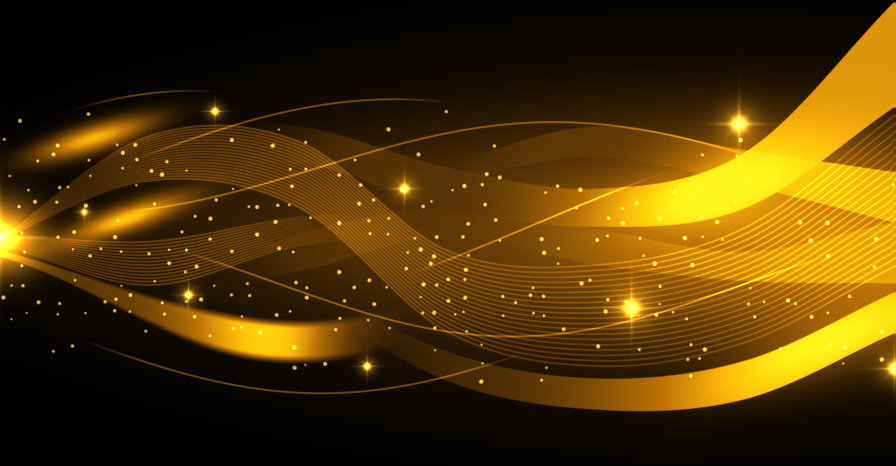
A Shadertoy shader for this background:

```glsl
// Golden ribbons, fine line meshes, glitter and star glints sweeping across black.

float hash(vec2 p) {
    vec3 q = fract(p.xyx * vec3(0.1031, 0.1030, 0.0973));
    q += dot(q, q.yzx + 33.33);
    return fract((q.x + q.y) * q.z);
}

// Smooth curve through seven evenly spaced heights
float curve(float x, float h[7]) {
    float t = clamp(x / 0.32, 0.0, 6.0);
    int i = min(int(t), 5);
    float f = t - float(i), b = h[i], c = h[i + 1];
    float a = i > 0 ? h[i - 1] : 2.0 * b - c;
    float d = i < 5 ? h[i + 2] : 2.0 * c - b;
    return b + 0.5 * f * (c - a + f * (2.0 * a - 5.0 * b + 4.0 * c - d + f * (3.0 * (b - c) + d - a)));
}

// Approximate signed distance above a curve
float above(vec2 p, float h[7]) {
    float y = curve(p.x, h);
    float slope = (curve(p.x + 0.005, h) - curve(p.x - 0.005, h)) / 0.01;
    return (p.y - y) / sqrt(1.0 + slope * slope);
}

// Distances inside a ribbon: x from its lower edge, y from its upper edge
vec2 ribbon(vec2 p, float top[7], float bottom[7]) {
    return vec2(above(p, bottom), -above(p, top));
}

float inside(vec2 r, float soft) {
    return smoothstep(-soft, soft, min(r.x, r.y));
}

float mesh(vec2 r, float count, float soft) {
    float width = max(r.x + r.y, 0.001);
    float gap = width / count;
    float d = abs(fract(r.x / gap) - 0.5) * gap;
    float line = 1.0 - smoothstep(0.0004, 0.0012 + soft, d);
    return inside(r, soft) * mix(0.35, line, smoothstep(1.2, 2.4, gap / soft));
}

float span(float x, float from, float to) {
    return smoothstep(from, from + 0.2, x) * (1.0 - smoothstep(to - 0.2, to, x));
}

// Thin cosine thread; wave holds middle, amplitude, crest and frequency
float thread(vec2 p, vec4 wave, float from, float to, float soft) {
    float phase = (p.x - wave.z) * wave.w;
    float slope = wave.y * wave.w * sin(phase);
    float d = abs(p.y - wave.x - wave.y * cos(phase)) / sqrt(1.0 + slope * slope);
    return (1.0 - smoothstep(0.0005, 0.0015 + soft, d)) * span(p.x, from, to);
}

// Tilted soft ellipse
float glow(vec2 p, vec2 center, vec2 size, float tilt) {
    p -= center;
    p = vec2(p.x + tilt * p.y, p.y - tilt * p.x) / sqrt(1.0 + tilt * tilt) / size;
    return exp(-dot(p, p));
}

float glint(vec2 p, float size) {
    p = abs(p) / size;
    vec2 q = vec2(p.x + p.y, abs(p.x - p.y));
    return 1.6 * exp(-dot(p, p) * 45.0) + 0.35 * exp(-dot(p, p) * 5.0)
        + exp(-p.x * 35.0 - p.y * 3.5) + exp(-p.y * 35.0 - p.x * 3.5)
        + 0.4 * exp(-q.y * 30.0 - q.x * 4.0);
}

void mainImage(out vec4 fragColor, in vec2 fragCoord) {
    vec2 p = fragCoord / iResolution.xy * vec2(1.925, 1.0);
    float x = p.x, soft = 1.0 / iResolution.y;

    // Warm haze
    float light = 0.48 * glow(p, vec2(1.5, 0.5), vec2(0.75, 0.27), 0.0)
        + 0.45 * glow(p, vec2(1.92, 0.47), vec2(0.42, 0.2), 0.0)
        + 0.12 * glow(p, vec2(0.6, 0.5), vec2(0.5, 0.2), 0.0);

    // Broad translucent ribbons
    vec2 arch = ribbon(p, float[7](0.5, 0.5, 0.56, 0.648, 0.729, 0.678, 0.631),
                          float[7](0.5, 0.5, 0.55, 0.61, 0.663, 0.603, 0.523));
    light = mix(light, 0.4 + 0.65 * smoothstep(1.3, 1.85, x), 0.75 * inside(arch, soft) * smoothstep(0.95, 1.2, x));
    vec2 middle = ribbon(p, float[7](0.45, 0.37, 0.497, 0.553, 0.508, 0.46, 0.523),
                            float[7](0.43, 0.36, 0.417, 0.492, 0.432, 0.397, 0.392));
    light = mix(light, 0.36 + 0.58 * smoothstep(0.9, 1.8, x), 0.75 * inside(middle, soft) * smoothstep(0.5, 0.75, x));
    vec2 lower = ribbon(p, float[7](0.7, 0.6, 0.41, 0.246, 0.188, 0.226, 0.372),
                           float[7](0.69, 0.58, 0.37, 0.183, 0.121, 0.143, 0.284));
    light = mix(light, 0.3 + 0.75 * smoothstep(1.0, 1.7, x), 0.9 * inside(lower, soft) * smoothstep(0.7, 1.05, x));
    light += 0.25 * glow(p, vec2(1.76, 0.26), vec2(0.25, 0.07), 0.4);
    vec2 upper = ribbon(p, float[7](0.497, 0.72, 0.729, 0.641, 0.595, 0.673, 0.995),
                           float[7](0.485, 0.6, 0.648, 0.553, 0.513, 0.553, 0.769));
    light = mix(light, 0.34 + 0.62 * smoothstep(0.95, 1.5, x), 0.9 * inside(upper, soft) * smoothstep(0.5, 0.85, x));
    light += 0.35 * glow(p, vec2(1.54, 0.59), vec2(0.26, 0.09), 0.3);

    // Line meshes
    vec2 wide = ribbon(p, float[7](0.49, 0.71, 0.7, 0.467, 0.437, 0.518, 0.76),
                          float[7](0.485, 0.61, 0.553, 0.284, 0.209, 0.259, 0.42));
    light += 0.1 * inside(wide, soft) * (1.0 - smoothstep(0.6, 1.2, x)) + 0.2 * mesh(wide, 20.0, soft);
    vec2 small = ribbon(p, float[7](0.497, 0.485, 0.535, 0.55, 0.55, 0.55, 0.55),
                           float[7](0.475, 0.385, 0.47, 0.5, 0.5, 0.5, 0.5));
    light += (0.04 * inside(small, soft) + 0.22 * mesh(small, 14.0, soft)) * (1.0 - smoothstep(0.4, 0.85, x));

    // Glowing streaks on the left
    float sag = p.y - 0.374 + 0.108 * cos((x - 0.64) * 3.8);
    float streak = 1.0 - smoothstep(0.6, 1.15, abs(sag) / (0.008 + 0.036 * smoothstep(0.0, 0.55, x)));
    light += streak * (0.3 + 0.7 * exp(-pow((x - 0.57) / 0.18, 2.0))) * (1.0 - smoothstep(0.6, 0.9, x));
    light += 0.95 * glow(p, vec2(0.2, 0.703), vec2(0.13, 0.028), 0.3)
        + 0.95 * glow(p, vec2(0.27, 0.53), vec2(0.13, 0.027), 0.34)
        + 0.9 * glow(p, vec2(0.0, 0.49), vec2(0.08, 0.07), 0.0);

    // Fine threads
    light += 0.4 * (thread(p, vec4(0.65, 0.137, 0.85, 2.7), 0.25, 1.0, soft)
        + thread(p, vec4(0.64, 0.098, 1.19, 3.1), 0.25, 1.65, soft)
        + thread(p, vec4(0.393, -0.115, 1.1, 3.1), 0.35, 1.8, soft)
        + thread(p, vec4(0.28, -0.124, 0.69, 2.9), 0.15, 1.15, soft)
        + thread(p, vec4(0.7, 0.105, 0.41, 3.6), 0.12, 0.5, soft)
        + thread(p, vec4(0.52, 0.2, 1.9, 2.1), 0.85, 1.45, soft));
    vec3 color = vec3(light, 0.6 * light + 0.5 * max(light - 0.75, 0.0), 0.04 * light + 0.5 * max(light - 1.1, 0.0));
    color = min(color, vec3(1.0, 0.96, 0.3));

    // Glitter, one chance per cell
    vec2 cell = floor(p / 0.034);
    vec2 spot = (cell + 0.2 + 0.6 * vec2(hash(cell), hash(cell + 47.0))) * 0.034;
    float band = exp(-pow((spot.y - 0.51 + 0.08 * smoothstep(0.2, 1.0, spot.x)) / 0.23, 4.0));
    float chance = band * mix(0.42, 0.2, smoothstep(1.1, 1.7, spot.x));
    float radius = 0.002 + 0.0025 * hash(cell + 91.0);
    float dot1 = 1.0 - smoothstep(radius - soft, radius + soft, length(p - spot));
    color += step(hash(cell + 13.0), chance) * dot1 * vec3(0.8, 0.65, 0.35);

    // Star glints: position and size
    vec3 stars[9] = vec3[9](vec3(1.588, 0.734, 0.1), vec3(1.357, 0.339, 0.1), vec3(0.869, 0.595, 0.055),
        vec3(0.462, 0.761, 0.045), vec3(0.405, 0.367, 0.05), vec3(0.789, 0.214, 0.045),
        vec3(1.922, 0.209, 0.08), vec3(0.181, 0.545, 0.035), vec3(0.0, 0.49, 0.17));
    for (int i = 0; i < 9; i++) color += glint(p - stars[i].xy, stars[i].z) * vec3(0.95, 0.68, 0.2);
    fragColor = vec4(clamp(color, 0.0, 1.0), 1.0);
}
```
